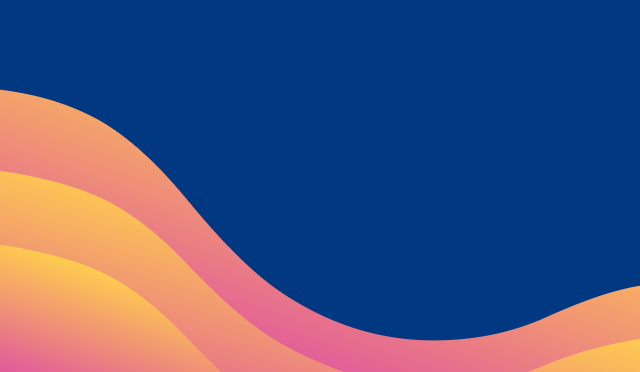
Write a Shadertoy shader that draws this background.

```glsl
#define NAVY vec3(0.0, 0.22, 0.51)
#define YELLOW vec3(1.0, 0.80, 0.31)
#define MAGENTA vec3(0.88, 0.35, 0.61)
#define BAND_MIN 0.127
#define BAND_LEFT 0.0915
#define BAND_RIGHT 0.0156
#define LOWER_BAND 0.199

// Crest knots: position, height, slope
const int KNOTS = 7;
const vec3 crest[KNOTS] = vec3[KNOTS](
    vec3(0.0, 0.759, -0.22), vec3(0.146, 0.685, -0.89),
    vec3(0.293, 0.462, -2.09), vec3(0.443, 0.210, -1.13),
    vec3(0.677, 0.085, 0.0), vec3(0.853, 0.147, 0.77),
    vec3(1.0, 0.232, 0.29));

// Gradient per wave: offset, change along x, change along y
const vec3 ramps[3] = vec3[3](
    vec3(1.384, -0.806, -1.344),
    vec3(1.010, -0.845, -1.700),
    vec3(1.000, -1.540, -2.780));

// Smooth cubic joining two knots
float hermite(vec3 a, vec3 b, float x) {
    float span = b.x - a.x;
    float t = (x - a.x) / span;
    float s = 1.0 - t;
    return a.y * s * s * (1.0 + 2.0 * t) + b.y * t * t * (3.0 - 2.0 * t)
         + span * t * s * (a.z * s - b.z * t);
}

float crestHeight(float x) {
    float height = crest[0].y;
    for (int i = 0; i < KNOTS - 1; i++) {
        if (x >= crest[i].x) height = hermite(crest[i], crest[i + 1], x);
    }
    return height;
}

// Thickness of the top band, widening toward both sides
float bandThickness(float x) {
    return BAND_MIN + BAND_LEFT * (1.0 - smoothstep(0.04, 0.547, x))
         + BAND_RIGHT * smoothstep(0.833, 1.0, x);
}

// Coverage below an edge, softened over one pixel
float coverage(float d) {
    float width = length(vec2(dFdx(d), dFdy(d)));
    return clamp(0.5 + d / max(width, 1e-5), 0.0, 1.0);
}

void mainImage(out vec4 fragColor, in vec2 fragCoord) {
    vec2 uv = fragCoord / iResolution.xy;
    float height = crestHeight(uv.x);
    vec3 color = NAVY;

    // Stack the waves from back to front
    for (int i = 0; i < 3; i++) {
        float blend = clamp(dot(ramps[i], vec3(1.0, uv)), 0.0, 1.0);
        color = mix(color, mix(YELLOW, MAGENTA, blend), coverage(height - uv.y));
        height -= i == 0 ? bandThickness(uv.x) : LOWER_BAND;
    }
    fragColor = vec4(color, 1.0);
}
```
